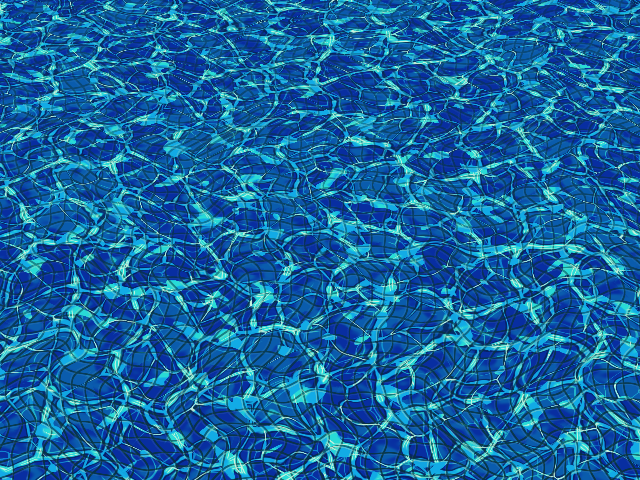
This texture is drawn by a Shadertoy shader. Its source:

```glsl
vec2 hash2(vec2 p) {
    p = vec2(dot(p, vec2(127.1, 311.7)), dot(p, vec2(269.5, 183.3)));
    return fract(sin(p) * 43758.5);
}

// Layered sines, roughly -1 to 1
float waves(vec2 p) {
    float sum = 0.0;
    for (int i = 0; i < 5; i++) {
        p = mat2(0.8, 0.6, -0.6, 0.8) * p * 1.25 + 1.7;
        sum += sin(p.x + 1.6 * sin(p.y));
    }
    return sum / 5.0;
}

// Refraction: shears of rising frequency
vec2 bend(vec2 p, float freq, float amount) {
    for (int i = 1; i <= 4; i++) {
        float k = float(i);
        p += amount / freq * sin(freq * p.yx * vec2(1.0, 0.8) + k * vec2(1.3, 2.1));
        freq *= 1.8;
    }
    return p;
}

// Cellular noise: x = gap to the cell border, y = random shade of the cell
vec2 cells(vec2 p) {
    vec2 base = floor(p);
    float nearest = 9.0, second = 9.0, shade = 0.0;
    for (int j = -1; j <= 1; j++)
    for (int i = -1; i <= 1; i++) {
        vec2 id = base + vec2(i, j);
        vec2 jitter = hash2(id);
        float d = length(id + 0.15 + 0.7 * jitter - p);
        if (d < nearest) {
            second = nearest;
            nearest = d;
            shade = fract(jitter.x * 7.0 + jitter.y);
        } else {
            second = min(second, d);
        }
    }
    return vec2(second - nearest, shade);
}

float band(float d, float width) {
    float soft = min(fwidth(d), 0.12) * 0.4 + 0.003;
    return 1.0 - smoothstep(width - soft, width + soft, d);
}

// Thin lines of even width along a bent grid
float grid(vec2 t, vec2 slope, float width) {
    vec2 d = abs(fract(t) - 0.5) / slope;
    vec2 lines = 1.0 - smoothstep(vec2(width * 0.5), vec2(width * 1.5), d);
    return max(lines.x, lines.y);
}

void mainImage(out vec4 fragColor, in vec2 fragCoord) {
    vec2 uv = fragCoord / iResolution.y;
    float middle = 0.5 * iResolution.x / iResolution.y;

    // Pool surface receding towards the top
    vec2 p = vec2((uv.x - middle) * (1.0 + 0.3 * uv.y), uv.y + 0.5 * uv.y * uv.y * uv.y);
    float swell = waves(p * vec2(14.0, 20.0));
    float chop = waves(p * vec2(34.0, 48.0) + 7.0);

    // Blue floor, uneven from cell to cell
    vec2 wide = cells(bend(p, 8.0, 0.36) * vec2(6.8, 8.0));
    vec2 fine = cells(bend(p + 3.0, 12.0, 0.42) * vec2(10.0, 14.0));
    vec2 tiny = cells(bend(p + 5.0, 16.0, 0.42) * vec2(15.0, 19.0));
    float tone = 0.7 * chop + 0.5 * (wide.y - 0.5) + 0.5 * (fine.y - 0.5) + 0.4 * (tiny.y - 0.5);
    vec3 color = mix(vec3(0.03, 0.18, 0.63), vec3(0.04, 0.36, 0.68), smoothstep(-0.2, 0.25, tone));

    // Dark hairlines outside the light ribbons
    float wideWidth = max(0.055 + 0.09 * chop + 0.04 * swell, 0.022);
    float fineWidth = max(0.035 + 0.09 * swell - 0.08 * chop, 0.018);
    float rim = max(band(abs(wide.x - wideWidth - 0.03), 0.022),
                    band(abs(fine.x - fineWidth - 0.035), 0.026));
    color = mix(color, vec3(0.02, 0.12, 0.32), 0.75 * rim);

    // Caustic ribbons and bright pools beside them
    float ribbon = max(band(wide.x, wideWidth), 0.95 * band(fine.x, fineWidth));
    float strand = 0.7 * max(band(abs(wide.x - 0.22 - 0.15 * swell), 0.016),
                             band(tiny.x, 0.03) * smoothstep(-0.1, 0.15, swell));
    float pool = smoothstep(0.30, 0.34, waves(bend(p, 14.0, 0.4) * vec2(20.0, 32.0) + 2.0)
                            - 0.6 * min(wide.x, fine.x));
    float light = max(max(ribbon, strand), pool);
    vec3 cyan = mix(vec3(0.07, 0.67, 0.90), vec3(0.16, 0.86, 0.84), smoothstep(0.0, 0.3, chop + 0.3 * swell));
    color = mix(color, cyan, light);

    // Bent tile joints with pale fringes
    vec2 tiles = bend(p + 1.0, 11.0, 0.38) / 0.031;
    vec2 slope = fwidth(tiles) * iResolution.y + 0.01;
    float fade = 1.0 - 0.55 * uv.y;
    float joint = grid(tiles, slope, 0.0014);
    color = mix(color, vec3(0.03, 0.20, 0.24), joint * fade * (0.9 - 0.25 * light));
    float fringe = grid(tiles + slope * 0.0029, slope, 0.0010);
    color = mix(color, vec3(0.66, 0.84, 0.72), fringe * fade * (0.10 + 0.35 * light));

    // Sharp glints along the ribbons
    float glint = max(band(abs(wide.x - 0.4 * wideWidth), 0.012),
                      band(abs(fine.x - 0.4 * fineWidth), 0.012));
    color = mix(color, vec3(0.88, 0.96, 0.88), 0.85 * glint * smoothstep(0.1, 0.35, chop + 0.4 * swell));

    fragColor = vec4(color, 1.0);
}
```
